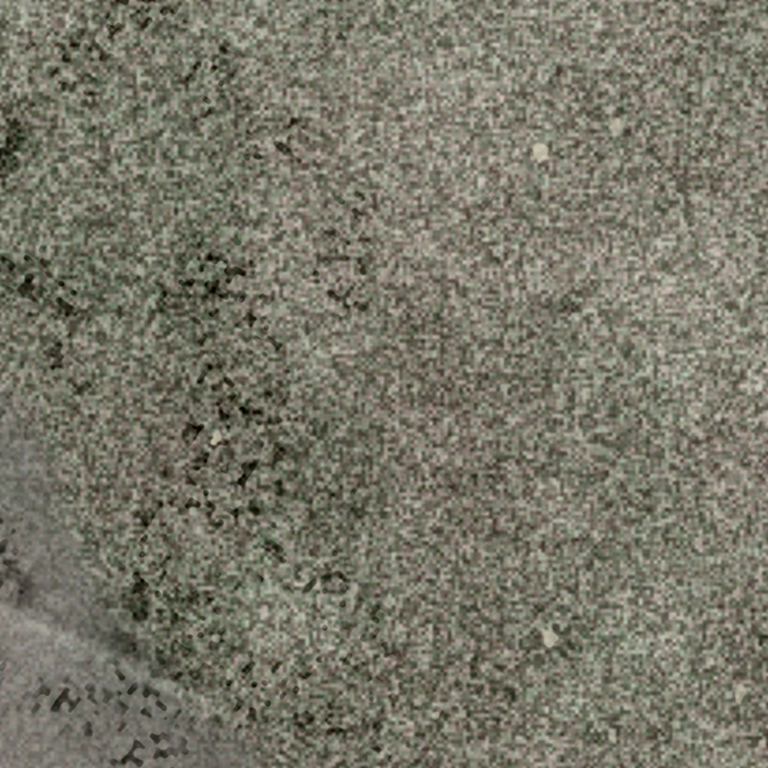
A Shadertoy shader for this texture:

```glsl
// Weathered grey-olive concrete: fine sandy grain over broad stains, with dark
// pits, a few pale pebbles and a smoother worn corner crossed by a raised seam.
// Every layer is hashed value noise; the tone is tinted once at the end.

#define BASE_TONE 0.497
#define GRAIN_SCALE 205.0
#define GRAIN_CONTRAST 0.45
#define STAIN_CONTRAST 0.22
#define PIT_DEPTH 0.26
#define CHROMA 0.075
#define PEBBLE_GRID 8.0
#define PEBBLE_SHARE 0.22
#define PEBBLE_RADIUS 0.0095
#define STONE_TINT vec3(0.006, 0.0, -0.058)
#define PEBBLE_COLOR vec3(0.77, 0.75, 0.67)

// Integer hash of a lattice cell, giving three values in 0..1
vec3 hash3(vec2 cell) {
    uvec3 v = uvec3(ivec3(ivec2(cell), 17));
    v = v * 1664525u + 1013904223u;
    v.x += v.y * v.z; v.y += v.z * v.x; v.z += v.x * v.y;
    v ^= v >> 16u;
    v.x += v.y * v.z; v.y += v.z * v.x; v.z += v.x * v.y;
    return vec3(v >> 8u) / 16777216.0;
}

// Three independent channels of smooth value noise
vec3 noise3(vec2 p) {
    vec2 cell = floor(p), f = fract(p);
    f = f * f * (3.0 - 2.0 * f);
    vec3 low = mix(hash3(cell), hash3(cell + vec2(1, 0)), f.x);
    vec3 high = mix(hash3(cell + vec2(0, 1)), hash3(cell + vec2(1, 1)), f.x);
    return mix(low, high, f.y);
}

// Broad cloudy noise, each octave turned to hide the lattice
vec3 clouds(vec2 p) {
    vec3 sum = vec3(0.0);
    float weight = 0.5;
    for (int i = 0; i < 4; i++) {
        sum += weight * noise3(p);
        p = mat2(1.6, 1.2, -1.2, 1.6) * p + 31.7;
        weight *= 0.5;
    }
    return sum / 0.9375;
}

// Soft round blotch
float blotch(vec2 p, vec2 center, vec2 size) {
    vec2 d = (p - center) / size;
    return exp(-dot(d, d));
}

// Coverage of sparse, slightly ragged pebbles, denser toward the right
float pebbles(vec2 p) {
    vec2 cell = floor(p * PEBBLE_GRID);
    vec3 rnd = hash3(cell + 211.0);
    vec2 center = (cell + 0.2 + 0.6 * rnd.xy) / PEBBLE_GRID;
    vec3 pick = hash3(cell + 509.0);
    float radius = PEBBLE_RADIUS * mix(0.55, 1.15, rnd.z);
    float ragged = (noise3(p * 130.0).x - 0.5) * 0.008;
    float d = length((p - center) * vec2(1.1, 0.9)) + ragged - radius;
    float present = step(pick.x, PEBBLE_SHARE * smoothstep(0.1, 0.6, p.x));
    return present * mix(0.5, 1.0, pick.y) * (1.0 - smoothstep(-0.003, 0.003, d));
}

void mainImage(out vec4 fragColor, in vec2 fragCoord) {
    vec2 uv = fragCoord / iResolution.y;
    vec3 stain = clouds(uv * 5.0 + 3.0);
    vec3 patches = clouds(uv * 11.0 + 60.0);

    // Worn corner at the lower left, where the grain fades
    float corner = uv.x / 0.36 + uv.y / 0.47 + (stain.y - 0.5) * 0.7;
    float worn = 1.0 - smoothstep(0.8, 1.15, corner);

    // Fine grain from two turned lattices
    vec3 fine = noise3(uv * GRAIN_SCALE) - 0.5;
    vec2 turned = mat2(0.8, 0.6, -0.6, 0.8) * uv;
    vec3 coarse = noise3(turned * GRAIN_SCALE * 0.68 + 90.0) - 0.5;
    float grain = (0.75 * fine.x + 0.5 * coarse.x) * mix(1.0, 0.42, worn);

    // Broad stains, paler to the upper right
    float tone = BASE_TONE + GRAIN_CONTRAST * grain;
    tone += STAIN_CONTRAST * (0.6 * (stain.x - 0.5) + 0.5 * (patches.x - 0.5));
    tone += 0.06 * (smoothstep(0.2, 1.1, 0.65 * uv.x + 0.5 * uv.y) - 0.5);
    tone -= 0.05 * blotch(uv, vec2(0.40, 0.47), vec2(0.20, 0.17));

    // Clustered dark pits, mostly on the left
    float cluster = smoothstep(0.46, 0.68, patches.y);
    float pit = smoothstep(0.56, 0.85, noise3(turned * 105.0 + 40.0).y);
    tone -= PIT_DEPTH * pit * cluster * mix(1.0, 0.3, smoothstep(0.3, 0.75, uv.x));

    // Dirt blotches with broken edges
    float dirt = blotch(uv, vec2(0.01, 0.81), vec2(0.035, 0.045));
    dirt += blotch(uv, vec2(0.17, 0.19), vec2(0.04, 0.035));
    dirt += blotch(uv, vec2(0.01, 0.235), vec2(0.04, 0.025));
    dirt += 0.9 * blotch(uv, vec2(0.735, 0.60), vec2(0.018, 0.013));
    tone -= 0.27 * dirt * smoothstep(0.25, 0.7, noise3(uv * 60.0).z);

    // Pale seam crossing the worn corner, shaded along its upper side
    float seam = uv.y - 0.202 + 0.43 * uv.x + (patches.z - 0.5) * 0.02;
    float reach = 1.0 - smoothstep(0.24, 0.36, uv.x);
    tone += 0.07 * reach * exp(-pow(seam / 0.011, 2.0));
    tone -= 0.07 * reach * exp(-pow((seam - 0.024) / 0.012, 2.0));

    // Olive-grey tint with faint red and green flecks
    vec3 color = tone + STONE_TINT;
    float fleck = (0.6 * coarse.y + 0.5 * fine.y) * mix(1.0, 0.5, worn);
    float hue = fleck + 0.45 * (stain.z - 0.5);
    color += CHROMA * (hue * vec3(1.0, -0.5, 0.2) + fine.z * vec3(0.1, 0.0, -0.5));
    color.b += 0.025 * worn;

    color = mix(color, PEBBLE_COLOR + 0.1 * fine.x, pebbles(uv));
    fragColor = vec4(clamp(color, 0.0, 1.0), 1.0);
}
```
